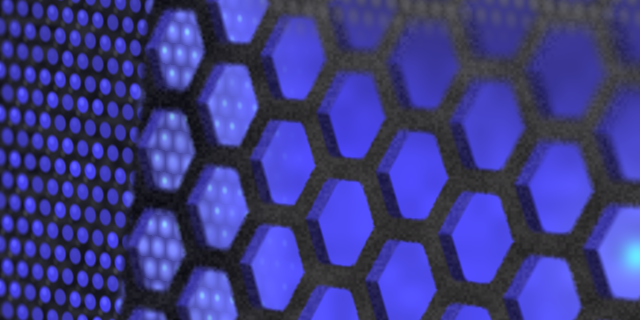
Write a WebGL 2 fragment shader that draws this pattern.

```glsl
#version 300 es
precision highp float;

uniform vec2 u_resolution;
out vec4 fragColor;

// Large panel, in units of the canvas height
const vec2 PANEL_ORIGIN = vec2(0.513, 0.531);
const float COLUMN_STEP = 0.1745;
const float COLUMN_GROWTH = 0.00495;
const float ROW_STEP = 0.3125;
const float ROW_GROWTH = 0.0078;
const float ROW_DROP = 0.0195;
const float COLUMN_LEAN = 0.10;
const float HOLE_APOTHEM = 0.40;
const float CORNER_ROUNDING = 0.07;
const float WALL_DEPTH = 0.17;
const float EDGE_SOFTNESS = 0.022;

// Fine mesh
const vec2 MESH_PITCH = vec2(0.047, 0.068);
const float MESH_SLOPE = 0.16;
const float DOT_RADIUS = 0.37;

const vec2 GLOW_CENTRE = vec2(1.99, 0.20);
const vec3 SHADOW = vec3(0.07, 0.07, 0.11);
const vec3 METAL = vec3(0.20, 0.195, 0.20);
const vec3 HAZE_GREY = vec3(0.28, 0.28, 0.30);
const vec3 NAVY = vec3(0.13, 0.12, 0.31);
const vec3 DIM_BLUE = vec3(0.20, 0.19, 0.49);
const vec3 MID_BLUE = vec3(0.27, 0.25, 0.79);
const vec3 BLUE = vec3(0.29, 0.27, 0.96);
const vec3 PALE_BLUE = vec3(0.48, 0.52, 0.99);
const vec3 SKY = vec3(0.54, 0.80, 0.99);

float hash(vec2 p) {
    vec3 q = fract(p.xyx * vec3(0.1031, 0.1030, 0.0973));
    q += dot(q, q.yzx + 33.33);
    return fract((q.x + q.y) * q.z);
}

float noise(vec2 p) {
    vec2 i = floor(p), f = fract(p);
    f = f * f * (3.0 - 2.0 * f);
    return mix(mix(hash(i), hash(i + vec2(1, 0)), f.x),
               mix(hash(i + vec2(0, 1)), hash(i + vec2(1, 1)), f.x), f.y);
}

float smoothMax(float a, float b, float k) {
    float h = max(k - abs(a - b), 0.0) / k;
    return max(a, b) + 0.25 * k * h * h;
}

// Apothem of the flat-topped hexagon through p
float hexRadius(vec2 p) {
    p = abs(p);
    return smoothMax(p.y, dot(p, vec2(0.866, 0.5)), CORNER_ROUNDING);
}

// Column and row coordinates on the receding panel
vec2 panelCoords(vec2 p) {
    float x = p.x + COLUMN_LEAN * (0.5 - p.y) - PANEL_ORIGIN.x;
    float root = sqrt(COLUMN_STEP * COLUMN_STEP + 4.0 * COLUMN_GROWTH * x);
    float u = (root - COLUMN_STEP) / (2.0 * COLUMN_GROWTH);
    float v = (p.y - PANEL_ORIGIN.y + ROW_DROP * u) / (ROW_STEP + ROW_GROWTH * u);
    return vec2(u, v);
}

// Staggered dots: x coverage, y highlight, z random value
vec3 meshDots(vec2 p, float softness) {
    vec2 m = vec2(p.x, p.y + MESH_SLOPE * p.x) / MESH_PITCH;
    m.x += 0.5 * mod(floor(m.y), 2.0);
    vec2 c = fract(m) - 0.5;
    float dotMask = 1.0 - smoothstep(DOT_RADIUS - softness, DOT_RADIUS + softness, length(c));
    float shine = 1.0 - smoothstep(0.03, 0.26, length(c - vec2(-0.06, 0.12)));
    return vec3(dotMask, shine, hash(floor(m)));
}

vec3 fineMesh(vec2 p) {
    vec3 d = meshDots(p, mix(0.17, 0.09, smoothstep(0.0, 0.2, p.x)));
    float level = (0.45 + 0.55 * d.z) * mix(1.0, 0.65, smoothstep(0.5, 1.0, p.y));
    vec3 lit = mix(DIM_BLUE, BLUE, level) + 0.4 * d.y * d.z * (PALE_BLUE - DIM_BLUE);
    vec3 base = SHADOW + 0.10 * noise(p * vec2(30.0, 45.0));
    // Small reflections on the bars between dots
    vec3 glint = meshDots(p + MESH_PITCH * vec2(0.25, 0.5), 0.1);
    base += 0.12 * glint.y * glint.z;
    return mix(base, lit, d.x);
}

vec3 largePanel(vec2 p, vec2 uv) {
    // Nearest centre of the hexagonal lattice
    vec2 q = uv * vec2(0.866, 1.0), s = vec2(1.732, 1.0);
    vec2 a = mod(q + 0.5 * s, s) - 0.5 * s, b = mod(q, s) - 0.5 * s;
    vec2 h = dot(a, a) < dot(b, b) ? a : b;
    float cellRandom = hash(floor((q - h) * 4.0 + 40.5));

    // Depth blur and haze
    float nearLeft = 1.0 - smoothstep(0.55, 1.0, p.x);
    float haze = smoothstep(0.45, 1.0, p.y + 0.25 * (p.x - 1.2)) * smoothstep(0.7, 1.2, p.x);
    float blur = EDGE_SOFTNESS + 0.07 * haze + 0.03 * nearLeft
               + 0.02 * smoothstep(1.4, 2.0, p.x);
    float grain = noise(p * 110.0) - 0.5;
    float cloud = noise(p * 14.0) - 0.5;

    // Light behind the holes, broken by mesh dots on the left
    vec3 d = meshDots(p, 0.28);
    vec3 light = mix(BLUE, PALE_BLUE, 0.85 * nearLeft + 0.15 * cellRandom);
    light = mix(light, SKY, nearLeft * d.y * d.z);
    float broken = 1.0 - smoothstep(0.42, 0.78, p.x);
    light = mix(light, mix(DIM_BLUE, light, d.x), 0.25 * nearLeft + 0.6 * broken);
    light = mix(light, mix(DIM_BLUE, MID_BLUE, 0.3 * cellRandom), 0.9 * haze);
    vec2 g = p - GLOW_CENTRE;
    light = mix(light, PALE_BLUE, 0.75 * exp(-16.0 * dot(g, g)));
    light = mix(light, vec3(0.40, 0.88, 1.0), exp(-450.0 * dot(g, g)));
    light *= 1.0 + 0.16 * cloud;

    // Inner walls: lit above, dark below
    vec3 wall = mix(NAVY, mix(DIM_BLUE, MID_BLUE, 0.55), smoothstep(-0.03, 0.03, h.y));
    wall = mix(wall, DIM_BLUE, 0.6 * haze) + 0.07 * grain;
    float opening = smoothstep(-blur, blur, HOLE_APOTHEM - hexRadius(h - vec2(WALL_DEPTH, 0.0)));
    vec3 inside = mix(wall, light, opening);

    // Worn metal frame
    vec3 frame = mix(METAL, SHADOW, 0.75 * nearLeft);
    frame = mix(frame, HAZE_GREY, 0.75 * haze) + 0.07 * grain + 0.07 * cloud;
    float edge = HOLE_APOTHEM - hexRadius(h) + 0.012 * grain;
    vec3 color = mix(frame, inside, smoothstep(-blur, blur, edge));

    // Blurred bumps along the top
    float top = smoothstep(0.84, 1.0, p.y) * smoothstep(0.7, 0.95, p.x);
    return mix(color, HAZE_GREY + 0.10 * d.x, top * (0.25 + 0.4 * d.x));
}

void main() {
    vec2 p = gl_FragCoord.xy / u_resolution.y;
    vec2 uv = panelCoords(p);
    float panelMask = smoothstep(-0.68, -0.42, uv.x);
    vec3 color = mix(fineMesh(p), largePanel(p, uv), panelMask);
    fragColor = vec4(clamp(color, 0.0, 1.0), 1.0);
}
```
